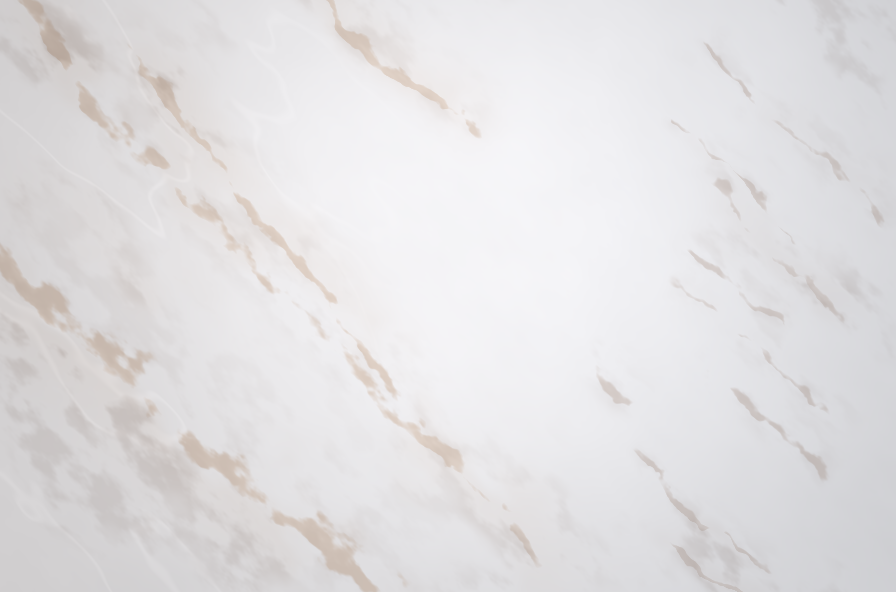
A Shadertoy shader for this texture:

```glsl
// Pale marble slab: a softly vignetted white ground crossed by diagonal tan veins.
// Veins are tapered bands in a rotated frame, bent by noise and broken up by grain;
// a hashed loop scatters the small greyish veins on the right.
#define GLOW_CENTRE vec2(0.80, 0.60)
#define GROUND_LIGHT vec3(0.962, 0.958, 0.966)
#define GROUND_FALL 0.150
#define TAN_TINT vec3(0.930, 0.868, 0.810)
#define GREY_TINT vec3(0.915, 0.880, 0.855)
#define VEIN_DIR vec2(0.70, -0.714)
#define BEND 0.075
#define GRAIN_SCALE 26.0
#define CLOUD_DEPTH 0.075
#define SMALL_VEINS 10

float hash(vec2 cell) {
    uvec2 k = uvec2(ivec2(cell)) * uvec2(1597334673u, 3812015801u);
    uint h = (k.x ^ k.y) * 1597334673u;
    h = (h ^ (h >> 15)) * 2246822519u;
    h ^= h >> 13;
    return float(h >> 8) / 16777216.0;
}

float noise(vec2 p) {
    vec2 c = floor(p), f = fract(p);
    f = f * f * (3.0 - 2.0 * f);
    return mix(mix(hash(c), hash(c + vec2(1, 0)), f.x),
               mix(hash(c + vec2(0, 1)), hash(c + vec2(1, 1)), f.x), f.y);
}

float fbm(vec2 p) {
    float sum = 0.0, amp = 0.5;
    for (int i = 0; i < 4; i++) {
        sum += amp * noise(p);
        p = mat2(0.8, 0.6, -0.6, 0.8) * p * 2.03 + 17.3;
        amp *= 0.5;
    }
    return sum / 0.9375;
}

// q = (along, across); returns (core, halo) of a band running from a to b
vec2 vein(vec2 q, vec2 a, vec2 b, float width) {
    float t = (q.x - a.x) / (b.x - a.x);
    float x = q.y - mix(a.y, b.y, t);
    float taper = smoothstep(0.0, 0.2, t) * (1.0 - smoothstep(0.75, 1.0, t));
    float side = width * (x < 0.0 ? 0.7 : 1.4);   // crisp below, feathered above
    float core = exp(-x * x / (side * side));
    float halo = exp(-x * x / (side * side * 18.0));
    return vec2(core, halo) * taper;
}

void mainImage(out vec4 fragColor, in vec2 fragCoord) {
    vec2 p = fragCoord / iResolution.y;
    vec2 q = vec2(dot(p, VEIN_DIR), dot(p, vec2(-VEIN_DIR.y, VEIN_DIR.x)));

    // Noise layers: bending, fine grain and broad patches
    vec2 bent = q;
    bent.y += BEND * (fbm(q * vec2(4.5, 3.0) + 5.0) - 0.5)
            + 0.030 * (fbm(p * 22.0 + 40.0) - 0.5);
    float grain = fbm(q * GRAIN_SCALE * vec2(0.65, 1.3) + 80.0);
    float patches = fbm(q * vec2(5.0, 9.0) + 23.0);

    // Ground: bright centre, warm left and cool right
    float r = length(p - GLOW_CENTRE);
    vec3 col = GROUND_LIGHT - GROUND_FALL * smoothstep(0.1, 1.0, r);
    col += vec3(-0.006, 0.0, 0.006) * smoothstep(0.3, 1.5, p.x);
    col += vec3(0.004, 0.0, -0.004) * (1.0 - smoothstep(0.0, 0.6, p.x));

    // Large tan veins: main, its branch, the broad lower one, the upper one
    vec2 band = vein(bent, vec2(-0.90, 0.70), vec2(0.90, 0.69), 0.015);
    band = max(band, vein(bent, vec2(-0.62, 0.82), vec2(0.42, 0.70), 0.012));
    band = max(band, vein(bent, vec2(-0.58, 0.37), vec2(0.60, 0.47), 0.032));
    band = max(band, vein(bent, vec2(-0.50, 1.08), vec2(0.08, 1.12), 0.010));

    // Small veins, spread across the right side
    for (int i = 0; i < SMALL_VEINS; i++) {
        float id = float(i);
        float s = (id + hash(vec2(id, 3))) / float(SMALL_VEINS);
        float start = mix(0.62, 0.06, s) + 0.24 * (hash(vec2(id, 7)) - 0.5);
        float span = mix(0.14, 0.46, hash(vec2(id, 11)));
        vec2 a = vec2(start, 0.84 + 0.72 * s);
        vec2 b = a + vec2(span, 0.08 * (hash(vec2(id, 19)) - 0.6));
        band = max(band, vein(bent, a, b, mix(0.004, 0.010, hash(vec2(id, 23)))));
    }

    // Clouding and grey stipple away from the clear centre
    float stipple = smoothstep(0.42, 0.72, grain);
    float cloud = smoothstep(0.46, 0.72, patches) * smoothstep(0.25, 0.65, r);
    col -= CLOUD_DEPTH * stipple * (0.8 * cloud + 0.5 * band.y) * vec3(0.85, 1.0, 1.1);
    col += 0.016 * (fbm(p * 7.0 + 60.0) - 0.5) + 0.010 * (grain - 0.5);

    // Thin pale threads on the left
    float thread = abs(fbm(q * vec2(2.0, 6.0) + 110.0) - 0.5);
    col += 0.022 * (1.0 - smoothstep(0.0, 0.018, thread)) * (1.0 - smoothstep(0.2, 0.8, p.x));

    // Pigment, broken up by the grain
    float body = band.x * (0.45 + 1.0 * patches);
    float ink = smoothstep(0.0, 0.4, body + 2.0 * (grain - 0.5) - 0.50);
    ink *= smoothstep(0.0, 0.3, body);
    ink = max(ink * 0.9, 0.22 * band.y * smoothstep(0.35, 0.65, patches));
    vec3 tint = mix(TAN_TINT, GREY_TINT, smoothstep(0.7, 1.1, p.x));
    col *= mix(vec3(1.0), tint, ink);

    fragColor = vec4(clamp(col, 0.0, 1.0), 1.0);
}
```
